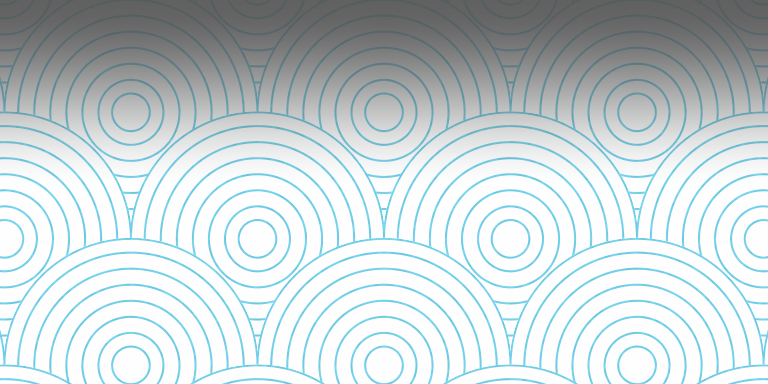
Give the GLSL for this pattern, as a Shadertoy shader.

```glsl
// Overlapping scallop waves: staggered rows of discs, each filled with
// concentric rings, composited from the top row down so lower rows lie in
// front. A soft grey shade fades down from the upper edge.

// All lengths are fractions of the canvas height.
const float RADIUS       = 0.3295;  // outer ring, also the row spacing
const float BASE_Y       = 0.0485;  // centre height of row 0
const int   TOP_ROW      = 3;
const int   BOTTOM_ROW   = -1;
const float RING_STEP    = 0.0418;
const float RING_OFFSET  = 0.0010;
const float INNER_RADIUS = 0.0490;
const float LINE_WIDTH   = 0.0053;

const vec3  PAPER        = vec3(0.995, 0.998, 1.0);
const vec3  LINE_COLOR   = vec3(0.45, 0.81, 0.905);
const float LINE_WEAR    = 0.07;    // tone variation along the lines
const float WEAR_SCALE   = 90.0;

const vec3  SHADE_COLOR  = vec3(0.32);
const float SHADE_ALPHA  = 0.91;
const float SHADE_DEPTH  = 0.50;

float hash(vec2 p) {
    vec3 q = fract(vec3(p.xyx) * 0.1031);
    q += dot(q, q.yzx + 33.33);
    return fract((q.x + q.y) * q.z);
}

float valueNoise(vec2 p) {
    vec2 i = floor(p), f = fract(p);
    f = f * f * (3.0 - 2.0 * f);
    float low  = mix(hash(i), hash(i + vec2(1, 0)), f.x);
    float high = mix(hash(i + vec2(0, 1)), hash(i + vec2(1, 1)), f.x);
    return mix(low, high, f.y);
}

// Offset from the nearest disc centre in a row; odd rows shift half a tile.
vec2 discOffset(vec2 p, int row) {
    float tile = 2.0 * RADIUS;
    float shift = (row & 1) == 0 ? 0.0 : RADIUS;
    float x = mod(p.x + shift + RADIUS, tile) - RADIUS;
    return vec2(x, p.y - BASE_Y - float(row) * RADIUS);
}

// Signed distance to the stroke of the nearest ring.
float ringDistance(float d) {
    float ring = round((d - RING_OFFSET) / RING_STEP) * RING_STEP + RING_OFFSET;
    return abs(d - clamp(ring, INNER_RADIUS, RADIUS)) - 0.5 * LINE_WIDTH;
}

float coverage(float dist, float pixel) {
    return clamp(0.5 - dist / pixel, 0.0, 1.0);
}

void mainImage(out vec4 fragColor, in vec2 fragCoord) {
    float pixel = 1.0 / iResolution.y;
    vec2 p = (fragCoord - vec2(0.5 * iResolution.x, 0.0)) * pixel;

    vec3 lineColor = LINE_COLOR + LINE_WEAR * (valueNoise(p * WEAR_SCALE + 200.0) - 0.5);

    // Discs, back to front
    vec3 color = PAPER;
    for (int row = TOP_ROW; row >= BOTTOM_ROW; row--) {
        float d = length(discOffset(p, row));
        vec3 disc = mix(PAPER, lineColor, coverage(ringDistance(d), pixel));
        color = mix(color, disc, coverage(d - RADIUS - 0.5 * LINE_WIDTH, pixel));
    }

    // Shade from the upper edge
    float shade = 1.0 - smoothstep(0.0, SHADE_DEPTH, 1.0 - p.y);
    color = mix(color, SHADE_COLOR, SHADE_ALPHA * shade);

    fragColor = vec4(color, 1.0);
}
```
